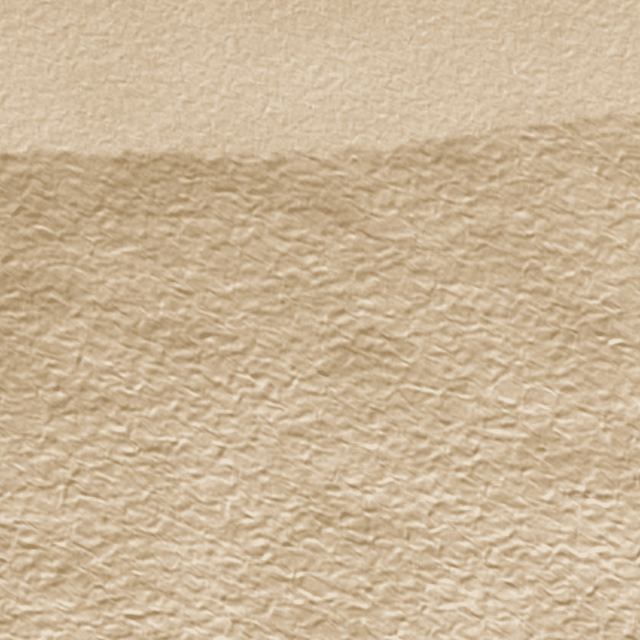
This texture is drawn by a Shadertoy shader. Its source:

```glsl
float hash(ivec2 cell) {
    uvec2 q = uvec2(cell) * uvec2(1597u, 3812u) + uvec2(7919u, 104729u);
    uint n = (q.x ^ (q.y << 7)) * 747796405u + q.y * 277803u;
    n = ((n >> 15) ^ n) * 739982445u;
    n = ((n >> 13) ^ n) * 695872825u;
    return float((n ^ (n >> 16)) & 65535u) / 65535.0;
}

float noise(vec2 p) {
    ivec2 cell = ivec2(floor(p));
    vec2 f = fract(p);
    f = f * f * f * (f * (f * 6.0 - 15.0) + 10.0);
    float low = mix(hash(cell), hash(cell + ivec2(1, 0)), f.x);
    float high = mix(hash(cell + ivec2(0, 1)), hash(cell + ivec2(1, 1)), f.x);
    return mix(low, high, f.y);
}

mat2 rotation(float angle) {
    float c = cos(angle), s = sin(angle);
    return mat2(c, -s, s, c);
}

float fbm(vec2 p) {
    float sum = 0.0, weight = 0.5;
    for (int i = 0; i < 4; i++) {
        sum += weight * noise(p);
        p = rotation(0.65) * p * 2.03 + 17.3;
        weight *= 0.5;
    }
    return sum / 0.9375;
}

// Clumps from two crossed lattices, with finer grains on top
float sandHeight(vec2 p, vec2 frequency, float slant) {
    vec2 q = rotation(slant) * p * frequency;
    vec2 warp = vec2(noise(q * 0.7 + 31.0), noise(q * 0.7 + 73.0)) - 0.5;
    q += warp * 0.9;
    float crossed = noise(rotation(0.7) * q * 1.15 + 9.0);
    float grains = noise(rotation(1.2) * q * 2.0 + 51.0);
    return 0.55 * noise(q) + 0.6 * crossed + 0.38 * grains;
}

float relief(vec2 p, vec2 frequency, float slant, vec2 light) {
    return sandHeight(p - light, frequency, slant)
         - sandHeight(p + light, frequency, slant);
}

vec3 sandColor(float tone) {
    vec3 shade = vec3(0.685, 0.58, 0.435);
    vec3 middle = vec3(0.80, 0.71, 0.59);
    vec3 bright = vec3(0.895, 0.84, 0.755);
    vec3 color = mix(shade, middle, clamp(tone * 2.0, -0.35, 1.0));
    return mix(color, bright, clamp(tone * 2.0 - 1.0, 0.0, 1.25));
}

float crestLine(float x) {
    return 0.757 + 0.006 * smoothstep(0.25, 0.0, x)
         + 0.068 * smoothstep(0.42, 1.08, x);
}

void mainImage(out vec4 fragColor, in vec2 fragCoord) {
    vec2 uv = fragCoord / iResolution.xy;

    // Ragged crest between the smooth and the rough sand
    float ragged = 0.026 * (fbm(uv * vec2(45.0, 55.0)) - 0.5);
    float above = uv.y - crestLine(uv.x) + ragged;
    float smoothSand = smoothstep(-0.008, 0.008, above);

    // Rough slope: shaded below the crest, brighter to the lower right
    float drift = fbm(rotation(-0.3) * uv * vec2(7.0, 15.0) + 4.0) - 0.5;
    float roughTone = mix(0.60, 0.36, smoothstep(0.0, 0.76, uv.y));
    roughTone += 0.14 * (uv.x - 0.5) + 0.45 * drift;
    roughTone -= 0.08 * exp(-abs(above) * 28.0);
    float contrast = mix(1.15, 0.85, smoothstep(0.1, 0.75, uv.y));
    float bumps = relief(uv, vec2(56.0, 88.0), -0.25, vec2(0.0014, -0.0030));
    roughTone += contrast * bumps;

    // Smooth bank: fine, faint grain
    float smoothTone = 0.68 + 0.18 * (fbm(uv * vec2(6.0, 9.0)) - 0.5);
    smoothTone -= 0.08 * smoothstep(0.88, 1.0, uv.y);
    smoothTone += 0.42 * relief(uv, vec2(85.0, 105.0), -0.4, vec2(0.0016, -0.0022));

    // Fine grain and sparse glints
    float tone = mix(roughTone, smoothTone, smoothSand);
    tone += 0.20 * (noise(uv * 210.0) - 0.5);
    float glint = smoothstep(0.93, 1.0, noise(uv * 190.0 + 40.0));
    tone += 0.16 * glint;

    fragColor = vec4(sandColor(tone), 1.0);
}
```
